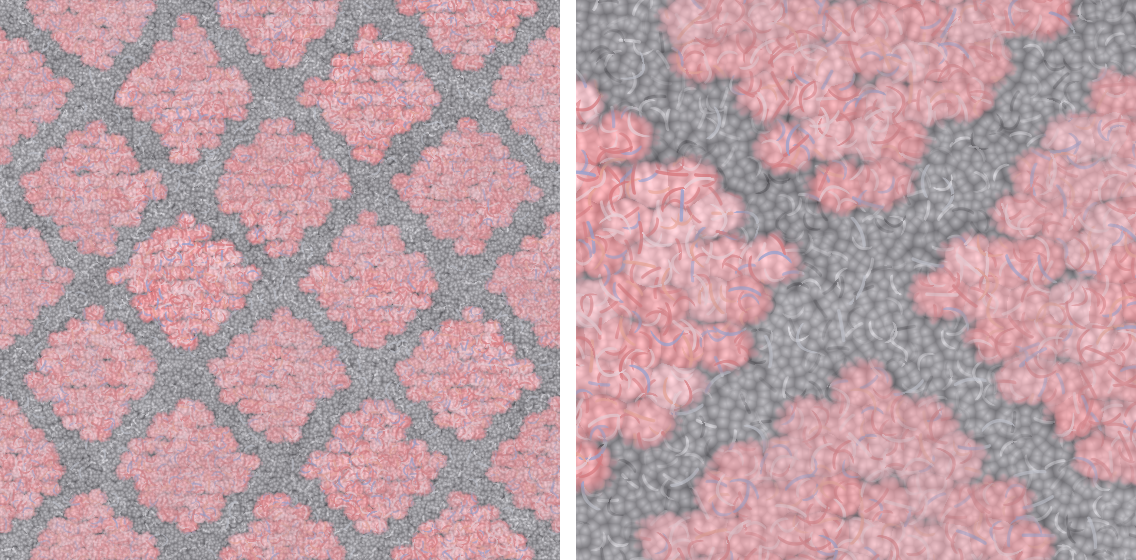
Left, the full canvas; right, a detail of the centre.
Give the GLSL for this texture, as a WebGL 1 fragment shader.

```glsl
precision highp float;
uniform vec2 u_resolution;

const float TAU = 6.2831853;

vec2 hash2(vec2 p) {
  return fract(sin(vec2(dot(p, vec2(127.1, 311.7)), dot(p, vec2(269.5, 183.3)))) * 43758.55);
}

// Layered sines with whole frequencies, so they wrap at the canvas edge
float drift(vec2 uv) {
  vec2 a = uv * TAU;
  return (sin(a.x * 2.0 + a.y * 3.0 + 1.3 * sin(a.y * 2.0))
        + sin(a.x * 5.0 - a.y * 4.0 + 1.7 * sin(a.x * 3.0 + 2.0))
        + sin(a.y * 7.0 + a.x * 6.0 + 2.0 * sin(a.x * 4.0 - a.y * 5.0))) / 3.0;
}

// Distance from the nearest diamond centre: 0 at the centre, 0.5 mid-band
float diamond(vec2 uv) {
  vec2 a = abs(fract(uv * 3.0 + vec2(0.5, 0.0)) - 0.5);
  return min(a.x + a.y, 1.0 - a.x - a.y);
}

// Random pair for each diamond
vec2 diamondHash(vec2 uv) {
  vec2 q = uv * 3.0;
  vec2 id = floor(vec2(q.x + q.y, q.x - q.y));
  vec2 centre = vec2(id.x + id.y + 1.0, id.x - id.y);
  return hash2(floor(mod(centre + 0.5, 6.0)) + 17.0);
}

// Cellular yarn tufts: offset from tuft centre, distance, random value
vec4 tuft(vec2 uv) {
  vec2 p = uv * 42.0;
  vec4 nearest = vec4(0.0, 0.0, 2.0, 0.0);
  for (int j = -1; j <= 1; j++) {
    for (int i = -1; i <= 1; i++) {
      vec2 cell = floor(p) + vec2(float(i), float(j));
      vec2 h = hash2(mod(cell, 42.0));
      vec2 centre = cell + 0.3 + 0.4 * h;
      centre.x += 0.5 * mod(cell.y, 2.0) - 0.25;
      vec2 r = (p - centre) * vec2(0.9, 1.1);
      float dist = length(r);
      float reach = diamond(centre / 42.0) + 0.03 * (h.y - 0.5);
      if (reach < 0.385 && dist < nearest.z) nearest = vec4(r, dist, h.x);
    }
  }
  return nearest;
}

// Curved loose fibres on a wrapping grid: coverage, random value
vec2 fibres(vec2 uv, float n, float width, float seed) {
  vec2 p = uv * n;
  float blur = 1.3 * n / u_resolution.x;
  vec2 result = vec2(0.0);
  for (int j = -1; j <= 1; j++) {
    for (int i = -1; i <= 1; i++) {
      vec2 cell = floor(p) + vec2(float(i), float(j));
      vec2 h = hash2(mod(cell, n) + seed);
      vec2 q = p - cell - h;
      float c = cos(h.x * 40.0), s = sin(h.x * 40.0);
      q = vec2(c * q.x + s * q.y, c * q.y - s * q.x);
      q.y += (q.x * q.x - 0.1) * (h.y - 0.5) * 3.0;
      float d = length(vec2(max(abs(q.x) - 0.5, 0.0), q.y));
      float cover = 1.0 - smoothstep(width, width + blur, d);
      if (cover > result.x) result = vec2(cover, fract(h.x * 7.0 + h.y * 13.0));
    }
  }
  return result;
}

// Fine cellular grain, 0 at a grain centre
float grain(vec2 uv, float n) {
  vec2 p = uv * n;
  float d = 1.0;
  for (int j = -1; j <= 1; j++) {
    for (int i = -1; i <= 1; i++) {
      vec2 cell = floor(p) + vec2(float(i), float(j));
      d = min(d, length(p - cell - hash2(mod(cell, n) + 5.0)));
    }
  }
  return d;
}

vec3 dye(float t) {
  vec3 c = mix(vec3(0.84, 0.46, 0.48), vec3(0.91, 0.64, 0.57), step(0.38, t));
  c = mix(c, vec3(0.92, 0.83, 0.86), step(0.52, t));
  return mix(c, vec3(0.56, 0.63, 0.83), step(0.84, t));
}

void main() {
  vec2 uv = gl_FragCoord.xy / u_resolution;
  float cloud = drift(uv);
  float speck = grain(uv, 170.0) - 0.45;
  vec2 coarse = fibres(uv, 56.0, 0.035, 31.0);
  vec2 fine = fibres(uv, 88.0, 0.05, 73.0);

  // Grey felt band with light and dark lint
  vec3 felt = vec3(0.595, 0.59, 0.61) + 0.035 * cloud - 0.28 * speck;
  felt += fine.x * (fine.y - 0.42) * 0.26;
  felt = mix(felt, vec3(0.76, 0.77, 0.81), coarse.x * step(0.85, coarse.y) * 0.6);

  // Tufts of curled yarn
  vec2 wobble = 0.002 * vec2(drift(uv.yx * 4.0), drift(uv * 5.0));
  vec4 t = tuft(uv + wobble);
  vec3 yarn = mix(vec3(0.85, 0.54, 0.56), vec3(0.86, 0.69, 0.72), t.w);
  float curl = sin(t.x * 17.0 + t.y * t.y * 9.0 + t.w * 40.0);
  yarn += 0.05 * curl + 0.09 - 0.3 * t.z * t.z - 0.14 * speck;
  yarn = mix(yarn, dye(fine.y), fine.x * 0.6);
  yarn = mix(yarn, dye(coarse.y), coarse.x * 0.75);
  yarn = mix(yarn, vec3(0.57, 0.5, 0.54), 0.65 * smoothstep(0.48, 0.78, t.z));

  // Dusty wear, different on each diamond
  vec2 age = diamondHash(uv);
  float wear = clamp(0.15 + 0.6 * age.x + 0.3 * cloud, 0.0, 0.75);
  vec3 dust = vec3(0.77, 0.62, 0.65) + 0.04 * (age.y - 0.5) - 0.2 * speck;
  yarn = mix(yarn, dust, wear * 0.75);

  // Soft shadow on the felt beside the pile
  felt -= 0.05 * (1.0 - smoothstep(0.6, 1.1, t.z));
  float pile = 1.0 - smoothstep(0.62, 0.84, t.z + 0.25 * speck);
  gl_FragColor = vec4(mix(felt, yarn, pile), 1.0);
}
```
